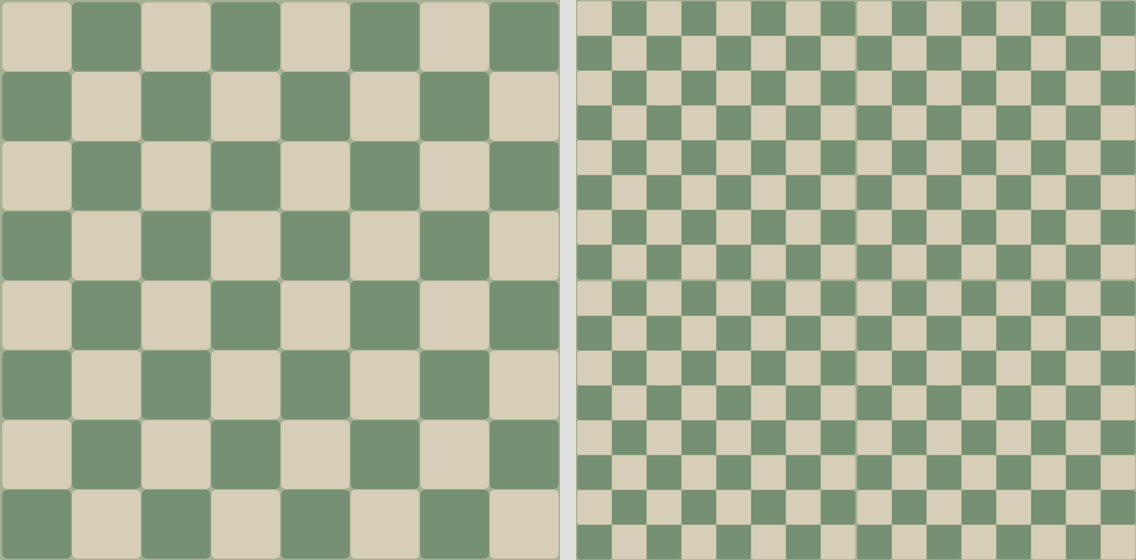
Left, the tile; right, the same tile 2 across and 2 down.
This pattern is drawn by a Shadertoy shader. Its source:

```glsl
#define TILES 8.0
#define ORIGIN vec2(0.0035, 0.0017)
#define SPAN 0.9948
#define GAP 0.0013
#define CORNER_RADIUS 0.0095
#define CREAM vec3(0.84, 0.806, 0.714)
#define GREEN vec3(0.46, 0.565, 0.45)
#define GROUT vec3(0.65, 0.69, 0.58)

// Signed distance to a square with rounded corners
float roundedSquare(vec2 p, float halfSize, float radius) {
    vec2 q = abs(p) - halfSize + radius;
    return length(max(q, 0.0)) + min(max(q.x, q.y), 0.0) - radius;
}

void mainImage(out vec4 fragColor, in vec2 fragCoord) {
    vec2 uv = fract(fragCoord / iResolution.xy);
    float pixel = 1.0 / min(iResolution.x, iResolution.y);
    float pitch = SPAN / TILES;

    // Nearest tile; clamping leaves a grout margin that wraps at the edges
    vec2 grid = (uv - ORIGIN) / pitch;
    vec2 cell = clamp(floor(grid), 0.0, TILES - 1.0);
    vec2 local = (grid - cell - 0.5) * pitch;

    // Alternating tile colours
    float isCream = mod(cell.x + cell.y, 2.0);
    vec3 tileColor = mix(GREEN, CREAM, isCream);

    // Tile over grout with a one-pixel smooth edge
    float dist = roundedSquare(local, 0.5 * (pitch - GAP), CORNER_RADIUS);
    float coverage = clamp(0.5 - dist / pixel, 0.0, 1.0);
    fragColor = vec4(mix(GROUT, tileColor, coverage), 1.0);
}
```
